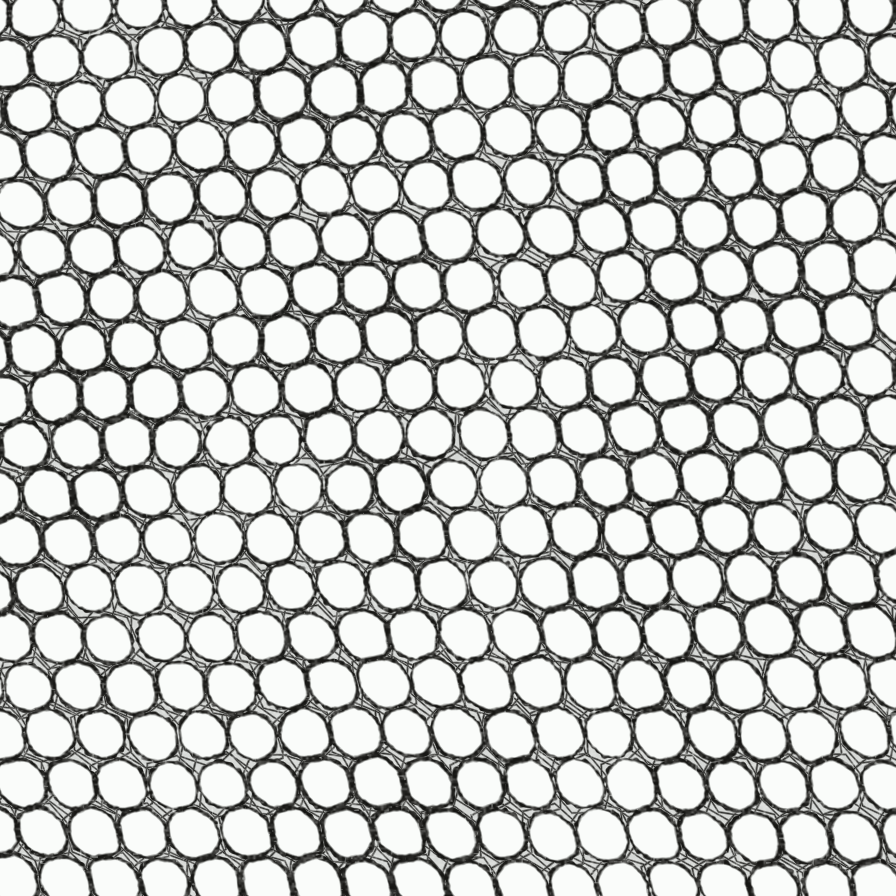
Write a three.js fragment shader that draws this texture.

```glsl
// Draws a knitted black net: slanted rows of oval holes with fine threads crossing at the knots.
varying vec2 vUv;

const vec3 PAPER = vec3(0.98, 0.99, 0.98);
const vec3 INK_DARK = vec3(0.08, 0.08, 0.07);
const vec3 INK_LIGHT = vec3(0.36, 0.36, 0.35);

const vec2 PITCH = vec2(0.0568, 0.05365);   // hole spacing along and between rows
const vec2 FIRST_HOLE = vec2(0.0456, 0.7155);
const float ROW_SHIFT = 0.418;              // sideways step per row, in columns
const float HOLE_RADIUS = 0.0257;
const float CORD_WIDTH = 0.0043;
const float MIN_BRIDGE = 0.0068;            // thinnest cord between two holes
const float THREAD_HALF = 0.0010;
const float SOFT = 0.0016;
const float FUZZ = 0.16;                    // haze of stray fibres in the knots
const float TAU = 6.28319;

float hash(vec2 p) {
  return fract(sin(dot(p, vec2(127.1, 311.7))) * 43758.5453);
}

float noise(vec2 p) {
  vec2 i = floor(p);
  vec2 f = fract(p);
  f = f * f * (3.0 - 2.0 * f);
  return mix(mix(hash(i), hash(i + vec2(1.0, 0.0)), f.x),
             mix(hash(i + vec2(0.0, 1.0)), hash(i + vec2(1.0, 1.0)), f.x), f.y);
}

// Levels the rows, whose slope grows toward the top, and adds a loose sway
vec2 levelRows(vec2 p) {
  vec2 sway = vec2(noise(p * 5.0), noise(p * 5.0 + 57.0)) - 0.5;
  return vec2(p.x, p.y - p.x * (0.075 * p.y - 0.011)) + 0.004 * sway;
}

vec2 holeCentre(vec2 cell) {
  vec2 jitter = vec2(hash(cell + 3.1), hash(cell + 7.7)) - 0.5;
  vec2 grid = vec2(cell.x - ROW_SHIFT * cell.y, cell.y);
  return FIRST_HOLE + grid * PITCH + jitter * 0.0036;
}

// Turns into the axis along which the fabric is pulled and undoes the pull
vec2 unstretch(vec2 d, float pull) {
  vec2 axis = vec2(0.78, -0.62);
  float along = dot(d, axis);
  float across = dot(d, vec2(-axis.y, axis.x));
  return vec2(along / (1.0 + pull), across * (1.0 + pull));
}

// Distance to the uneven rim of a hole
float holeDistance(vec2 d, vec2 cell) {
  float a = atan(d.y, d.x);
  float phase = hash(cell + 1.3) * TAU;
  float wobble = 0.020 * sin(3.0 * a + phase) + 0.012 * sin(7.0 * a + phase * 3.0);
  float size = 1.0 + 0.10 * (hash(cell + 5.9) - 0.5);
  return length(d) - HOLE_RADIUS * (size + wobble);
}

// Distance to the outline of a turned polygon of thread
float polygonThread(vec2 d, float sides, float apothem, float turn) {
  float sector = TAU / sides;
  float a = mod(atan(d.y, d.x) + turn * sector, sector) - 0.5 * sector;
  return abs(length(d) * cos(a) - apothem);
}

void main() {
  vec2 p = levelRows(vUv);
  float nearest = 1.0;
  float second = 1.0;
  float thread = 1.0;

  // Fabric is pulled harder low down; patches differ in pull and cord weight
  float patchPull = 0.04 + 0.07 * (1.0 - vUv.y) + 0.08 * (noise(vUv * 4.0 + 12.0) - 0.5);
  float weight = 0.75 + 0.5 * noise(vUv * 9.0 + 40.0);

  // Nearest two holes, and the loose thread around each neighbour
  float row = floor((p.y - FIRST_HOLE.y) / PITCH.y + 0.5);
  for (int j = -1; j <= 1; j++) {
    float r = row + float(j);
    float col = floor((p.x - FIRST_HOLE.x) / PITCH.x + ROW_SHIFT * r + 0.5);
    for (int i = -1; i <= 1; i++) {
      vec2 cell = vec2(col + float(i), r);
      float pull = patchPull + 0.06 * (hash(cell + 9.2) - 0.5);
      vec2 d = unstretch(p - holeCentre(cell), pull);
      float rim = holeDistance(d, cell);
      second = min(second, max(nearest, rim));
      nearest = min(nearest, rim);

      float apothem = HOLE_RADIUS + 0.0046 + 0.0030 * hash(cell + 4.4);
      thread = min(thread, polygonThread(d, 6.0, apothem, hash(cell + 2.6)));
    }
  }

  // Frayed hole edges, with a cord always left between neighbours
  float fray = 0.0014 * (noise(p * 230.0) - 0.5);
  float bridge = MIN_BRIDGE * weight;
  float rim = max(nearest, 0.5 * (bridge - (second - nearest))) + fray;
  float fabric = smoothstep(-SOFT, SOFT, rim);

  // Ragged cords around the holes, fine threads and fuzz across the knots
  float ragged = 0.0040 * (noise(p * 190.0 + 5.0) - 0.5);
  float cord = 1.0 - smoothstep(-SOFT, SOFT, nearest + ragged - CORD_WIDTH * weight);
  float strand = 1.0 - smoothstep(-SOFT, SOFT, thread - THREAD_HALF);
  float cover = fabric * max(max(cord, strand), FUZZ);

  // Yarn shading, with pale flecks where light shows between fibres
  float fibre = noise(p * vec2(300.0, 360.0) + 17.0);
  float fleck = smoothstep(0.78, 0.98, noise(p * 270.0 + 71.0));
  vec3 ink = mix(INK_DARK, INK_LIGHT, fibre * fibre);
  ink = mix(ink, PAPER, 0.35 * fleck);
  gl_FragColor = vec4(mix(PAPER, ink, cover), 1.0);
}
```
